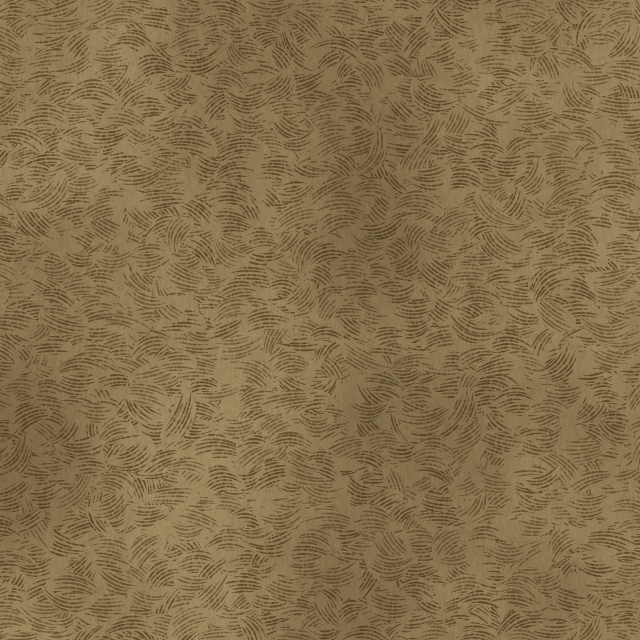
Write a WebGL 1 fragment shader that draws this texture.

```glsl
precision highp float;
// Hand-inked tufts of curved hatching over a mottled olive-tan ground.
// Jittered grid cells each hold one bent, fanned bundle of tapering strokes;
// overlapping bundles hide one another by random rank.

uniform vec2 u_resolution;

const vec3 GROUND_LIGHT = vec3(0.605, 0.532, 0.370);
const vec3 GROUND_SHADE = vec3(0.490, 0.412, 0.275);
const vec3 INK = vec3(0.350, 0.270, 0.150);

const vec2 CELL = vec2(0.050, 0.020);          // spacing of tufts
const vec2 HALF_LENGTH = vec2(0.028, 0.046);   // least and greatest
const vec2 HALF_HEIGHT = vec2(0.012, 0.022);
const vec2 BEND = vec2(0.10, 0.48);
const float TILT = 0.35;                       // usual slant, radians
const float STEEP_TILT = 0.85;                 // extra slant of rare tufts
const float FAN = 0.40;                        // spread from end to end
const float STROKE_GAP = 0.0056;
const float STROKE_RADIUS = 0.00145;
const float CLOUD_SCALE = 3.5;
const vec2 FIBRE_SCALE = vec2(380.0, 120.0);
const float FIBRE_DEPTH = 0.075;
const float GRAIN_DEPTH = 0.05;

float hash(vec2 p) {
  vec3 q = fract(vec3(p.xyx) * 0.1031);
  q += dot(q, q.yzx + 33.33);
  return fract((q.x + q.y) * q.z);
}

float noise(vec2 p) {
  vec2 i = floor(p);
  vec2 f = fract(p);
  f = f * f * (3.0 - 2.0 * f);
  float low = mix(hash(i), hash(i + vec2(1.0, 0.0)), f.x);
  float high = mix(hash(i + vec2(0.0, 1.0)), hash(i + 1.0), f.x);
  return mix(low, high, f.y);
}

float clouds(vec2 p) {
  float sum = 0.0;
  float weight = 0.5;
  for (int i = 0; i < 5; i++) {
    sum += weight * noise(p);
    p = p * 2.1 + vec2(17.3, 9.1);
    weight *= 0.5;
  }
  return sum / 0.96875;
}

// Random value of a cell; each trait has its own channel.
float trait(vec2 cell, float channel) {
  return hash(cell + channel * vec2(37.0, 61.0) + 211.0);
}

// Returns x: ink of the tuft at offset d, y: one inside its outline.
vec2 tuft(vec2 d, vec2 cell, float pixel) {
  float lean = 2.0 * trait(cell, 1.0) - 1.0;
  float angle = lean * TILT + pow(abs(lean), 5.0) * sign(lean) * STEEP_TILT;
  float c = cos(angle);
  float s = sin(angle);
  d = vec2(c * d.x + s * d.y, c * d.y - s * d.x);

  float halfLength = mix(HALF_LENGTH.x, HALF_LENGTH.y, trait(cell, 2.0));
  float halfHeight = mix(HALF_HEIGHT.x, HALF_HEIGHT.y, trait(cell, 3.0));
  float bend = mix(BEND.x, BEND.y, trait(cell, 4.0));
  bend *= trait(cell, 5.0) < 0.55 ? 1.0 : -1.0;

  // Straighten the bundle: u runs along the strokes, v across them.
  float u = d.x / halfLength;
  float spread = 1.0 + FAN * (2.0 * trait(cell, 6.0) - 1.0) * u;
  float v = (d.y + bend * halfLength * u * u) / spread;
  float lens = 1.0 - v * v / (halfHeight * halfHeight);
  if (u * u > lens) return vec2(0.0);

  // Each stroke has its own place, reach and strength.
  float row = floor(v / STROKE_GAP);
  vec2 strokeId = cell * 13.0 + vec2(row * 7.0, row + 400.0);
  float shift = 0.5 + 0.3 * (hash(strokeId) - 0.5);
  float middle = 0.5 * (hash(strokeId + 71.0) - 0.5);
  float reach = mix(0.55, 0.95, hash(strokeId + 143.0)) * sqrt(lens);
  float t = (u - middle) / reach;
  float taper = sqrt(max(1.0 - t * t, 0.0));

  float slope = 2.0 * bend * u;
  float away = abs(v - (row + shift) * STROKE_GAP) * spread;
  away /= sqrt(1.0 + slope * slope);
  float rough = noise(vec2(d.x * 330.0, row * 5.0) + cell * 3.0);
  float radius = STROKE_RADIUS * taper * mix(0.65, 1.25, rough);
  float ink = 1.0 - smoothstep(radius - 0.7 * pixel, radius + 0.7 * pixel, away);
  ink *= smoothstep(0.0, 0.35, taper) * mix(0.55, 1.0, smoothstep(0.1, 0.5, rough));
  return vec2(ink * mix(0.65, 1.0, trait(cell, 7.0)), 1.0);
}

void main() {
  vec2 p = gl_FragCoord.xy / u_resolution.y;
  float pixel = 1.0 / u_resolution.y;

  // Topmost tuft of the surrounding cells.
  vec2 home = floor(p / CELL);
  float ink = 0.0;
  float topRank = -1.0;
  for (int j = -3; j <= 3; j++) {
    for (int i = -1; i <= 1; i++) {
      vec2 cell = home + vec2(float(i), float(j));
      vec2 center = (cell + vec2(trait(cell, 8.0), trait(cell, 9.0))) * CELL;
      float rank = trait(cell, 10.0);
      vec2 mark = tuft(p - center, cell, pixel);
      if (mark.y > 0.5 && rank > topRank) {
        topRank = rank;
        ink = mark.x;
      }
    }
  }

  // Stained ground with upright fibres and fine grain.
  float stain = smoothstep(0.15, 0.80, clouds(p * CLOUD_SCALE + 4.0));
  vec3 color = mix(GROUND_SHADE, GROUND_LIGHT, stain);
  color = mix(color, INK * mix(0.93, 1.07, stain), ink);
  color *= 1.0 + FIBRE_DEPTH * (noise(p * FIBRE_SCALE) - 0.5);
  color *= 1.0 + GRAIN_DEPTH * (noise(p * 500.0 + 80.0) - 0.5);
  gl_FragColor = vec4(color, 1.0);
}
```
